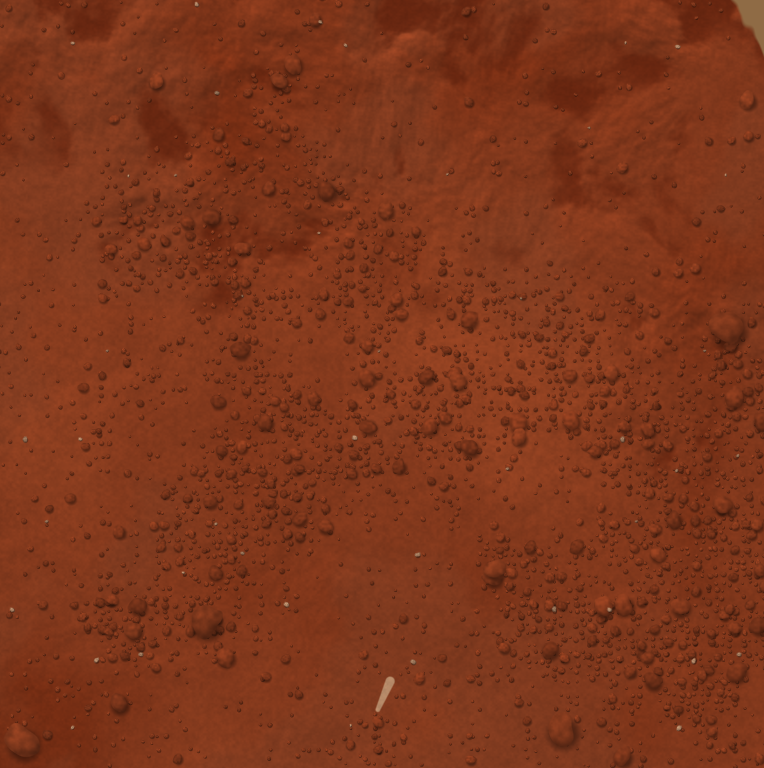
A WebGL 1 fragment shader for this texture:

```glsl
precision highp float;
uniform vec2 u_resolution;

const vec3 DEEP = vec3(0.38, 0.13, 0.05);
const vec3 DARK = vec3(0.45, 0.17, 0.07);
const vec3 SOIL = vec3(0.51, 0.22, 0.11);
const vec3 WARM = vec3(0.57, 0.255, 0.13);
const vec3 DUSTY = vec3(0.50, 0.235, 0.13);
const vec3 CHIP = vec3(0.66, 0.50, 0.38);
const vec3 FAR_GROUND = vec3(0.56, 0.42, 0.27);
const vec2 LIGHT = vec2(-0.45, 0.89);
const float CLOD_FREQ = 13.0;
const float RELIEF_STEP = 0.006;
const float CLOD_RELIEF = 1.7;
const float SAND_RELIEF = 0.55;
const float GRAIN = 0.13;
const float SHADOW = 0.38;

float hash(vec2 p) {
  return fract(sin(dot(p, vec2(127.1, 311.7))) * 43758.5453);
}

float noise(vec2 p) {
  vec2 i = floor(p), f = fract(p);
  f = f * f * (3.0 - 2.0 * f);
  return mix(mix(hash(i), hash(i + vec2(1.0, 0.0)), f.x),
             mix(hash(i + vec2(0.0, 1.0)), hash(i + 1.0), f.x), f.y);
}

float fbm(vec2 p) {
  float sum = 0.0, amp = 0.5;
  for (int i = 0; i < 5; i++) {
    sum += amp * noise(p);
    p = mat2(1.6, 1.2, -1.2, 1.6) * p + 7.3;
    amp *= 0.5;
  }
  return sum;
}

// Warped lumps of crumbling earth
float clodHeight(vec2 p) {
  vec2 warp = vec2(noise(p * 9.0), noise(p * 9.0 + 31.0)) * 0.05;
  return fbm((p + warp) * CLOD_FREQ);
}

// One stone per cell, kept where the cluster noise is high
vec3 addStones(vec3 col, vec2 p, float cells, float size, float density,
               float scatter, vec3 tint, float seed) {
  vec2 g = p * cells, base = floor(g);
  float pixel = cells / u_resolution.y;
  for (int y = -1; y <= 1; y++) {
    for (int x = -1; x <= 1; x++) {
      vec2 id = base + vec2(float(x), float(y));
      vec2 key = id + seed;
      vec2 center = id + 0.2 + 0.6 * vec2(hash(key), hash(key + 17.0));
      vec2 spot = center / cells;
      float cluster = smoothstep(0.47, 0.68, fbm(spot * 5.5 + 4.0));
      float chance = density * (scatter + cluster) * mix(1.15, 0.5, spot.y);
      if (hash(key + 53.0) > chance) continue;

      float radius = size * mix(0.45, 1.0, pow(hash(key + 29.0), 1.5));
      float turn = 6.2832 * hash(key + 71.0);
      float c = cos(turn), s = sin(turn);
      vec2 q = g - center;
      vec2 r = mat2(c, s, -s, c) * q * vec2(0.9, 1.2);
      float outline = radius * (0.78 + 0.4 * noise(r / radius * 1.3 + key));
      float d = length(r) - outline;

      // Cast shadow, then the rounded body
      vec2 away = q + LIGHT * radius * 0.35;
      float shade = 1.0 - smoothstep(-0.3, 0.4, length(away) / radius - 0.9);
      col *= 1.0 - SHADOW * shade;
      float rim = smoothstep(0.5, 1.0, length(r) / outline);
      float lit = 0.97 + 0.17 * dot(q / radius, LIGHT) - 0.14 * rim;
      lit += 0.22 * (noise(q / radius * 3.0 + key) - 0.5);
      vec3 body = tint * lit * mix(0.88, 1.1, hash(key + 91.0));
      col = mix(col, body, 1.0 - smoothstep(-pixel, pixel, d));
    }
  }
  return col;
}

// Pale splinter lying on the soil
vec3 addSplinter(vec3 col, vec2 p, vec2 a, vec2 b, float width) {
  vec2 ab = b - a;
  float t = clamp(dot(p - a, ab) / dot(ab, ab), 0.0, 1.0);
  float d = length(p - a - ab * t) - width * mix(0.5, 1.0, t);
  float pixel = 1.0 / u_resolution.y;
  return mix(col, CHIP * 1.08, 1.0 - smoothstep(-pixel, pixel, d));
}

void main() {
  vec2 p = gl_FragCoord.xy / u_resolution.y;
  float aspect = u_resolution.x / u_resolution.y;

  // Crumbly upper slope against smooth sand
  float slope = p.y + 0.16 * smoothstep(0.45, 0.75, p.x);
  float rough = smoothstep(0.66, 0.86, slope + 1.1 * (fbm(p * 4.5) - 0.5));

  // Broad tone with runs of sand down the slope
  float middle = 1.0 - smoothstep(0.1, 0.6, length((p - vec2(0.5, 0.58)) * vec2(0.9, 1.0)));
  float runs = noise(vec2(p.x * 13.0 + 2.0 * noise(p * 4.0), p.y * 2.5));
  float tone = 0.42 + 1.3 * (fbm(p * 3.2 + 9.0) - 0.48) + 0.28 * middle;
  tone += 0.25 * (runs - 0.5) * (1.0 - rough) - 0.12 * rough;
  vec3 col = mix(DARK, SOIL, smoothstep(0.0, 0.5, tone));
  col = mix(col, WARM, smoothstep(0.45, 0.95, tone));
  col = mix(col, DUSTY, 0.6 * smoothstep(0.45, 0.65, fbm(p * 6.0 + 40.0)));

  // Slope lighting and dark hollows
  float h = clodHeight(p);
  float relief = h - clodHeight(p + LIGHT * RELIEF_STEP);
  col *= 1.0 + relief * mix(SAND_RELIEF, CLOD_RELIEF, rough);
  col = mix(col, DEEP, 0.75 * rough * smoothstep(0.47, 0.3, h));

  // Stones from crumbs to lumps, and a few pale chips
  col = addStones(col, p, 110.0, 0.42, 0.55, 0.18, SOIL, 3.0);
  col = addStones(col, p, 58.0, 0.42, 0.50, 0.12, SOIL, 147.0);
  col = addStones(col, p, 30.0, 0.40, 0.30, 0.15, SOIL, 311.0);
  col = addStones(col, p, 13.0, 0.30, 0.16, 0.35, mix(SOIL, WARM, 0.4), 523.0);
  col = addStones(col, p, 45.0, 0.16, 0.012, 0.4, CHIP, 777.0);
  col = addSplinter(col, p, vec2(0.492, 0.076), vec2(0.508, 0.113), 0.006);

  // Fine grain
  float grain = 0.6 * noise(p * 210.0) + 0.4 * noise(p * 430.0) - 0.5;
  col *= 1.0 + GRAIN * grain;

  // Ground behind the mound in the far corner
  float corner = (p.x - aspect) + 0.6 * (p.y - 1.0) + 0.035 + 0.012 * noise(p * 60.0);
  col = mix(col, FAR_GROUND, smoothstep(-0.003, 0.003, corner));

  gl_FragColor = vec4(clamp(col, 0.0, 1.0), 1.0);
}
```
